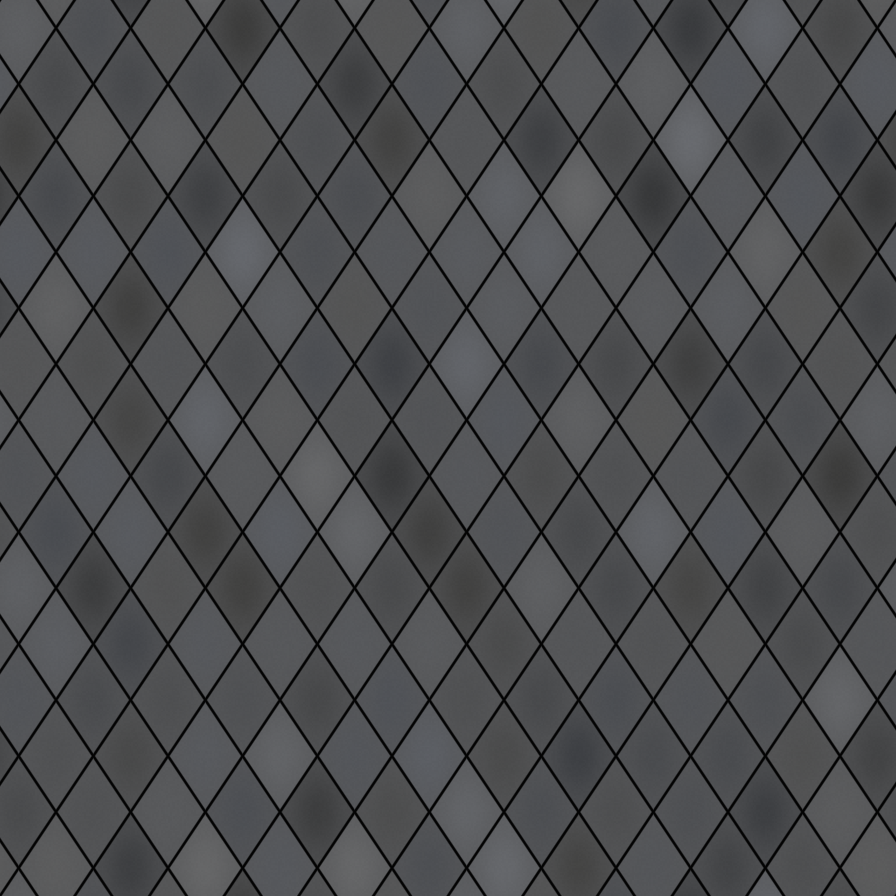
Write a three.js fragment shader that draws this pattern.

```glsl
varying vec2 vUv;

const vec2 REPEATS = vec2(12.0, 8.0);      // diamonds across and down
const float LINE_HALF_WIDTH = 0.00150;
const float LINE_SOFTNESS = 0.0010;
const vec3 LINE_COLOR = vec3(0.012);
const vec3 DARK_SLATE = vec3(0.215, 0.218, 0.222);
const vec3 LIGHT_SLATE = vec3(0.425, 0.432, 0.446);
const vec3 RIM_COLOR = vec3(0.335, 0.338, 0.345);
const vec3 WARM_SHIFT = vec3(0.006, 0.001, -0.009);
const float RIM_BLEND = 0.50;              // how far the rim fades to RIM_COLOR
const float GRAIN_CELLS = 512.0;
const float GRAIN_AMOUNT = 0.010;

float hash(vec2 p) {
  vec3 q = fract(vec3(p.xyx) * 0.1031);
  q += dot(q, q.yzx + 33.33);
  return fract((q.x + q.y) * q.z);
}

// Diagonal coordinates: integer values lie on the diamond outlines.
vec2 diagonals(vec2 uv) {
  vec2 g = uv * REPEATS;
  return vec2(g.x + g.y + 0.5, g.x - g.y);
}

// Cell number that is the same on opposite edges of the tile.
vec2 wrappedCell(vec2 cell) {
  vec2 id = vec2(cell.x + cell.y, cell.x - cell.y);
  return mod(id + 0.5, 2.0 * REPEATS) - 0.5;
}

// Distance to the nearest outline, in canvas units.
float outlineDistance(vec2 local) {
  vec2 d = 0.5 - abs(local - 0.5);
  return min(d.x, d.y) / length(REPEATS);
}

vec3 diamondColor(vec2 id, vec2 local) {
  float tone = 0.5 * (hash(id + 3.0) + hash(id + 71.0));
  vec3 core = mix(DARK_SLATE, LIGHT_SLATE, tone);
  core += WARM_SHIFT * (2.0 * hash(id + 137.0) - 1.0);

  // Each tone is strongest in the middle and softens towards the rim.
  float rim = smoothstep(0.05, 0.65, length(local - 0.5));
  return mix(core, RIM_COLOR, RIM_BLEND * rim);
}

void main() {
  vec2 diag = diagonals(vUv);
  vec2 local = fract(diag);
  vec3 color = diamondColor(wrappedCell(floor(diag)), local);

  // Fine surface grain
  vec2 grainCell = mod(floor(vUv * GRAIN_CELLS), GRAIN_CELLS);
  color += GRAIN_AMOUNT * (hash(grainCell + 19.0) - 0.5);

  // Dark outlines
  float face = smoothstep(LINE_HALF_WIDTH - LINE_SOFTNESS,
                          LINE_HALF_WIDTH + LINE_SOFTNESS,
                          outlineDistance(local));
  gl_FragColor = vec4(mix(LINE_COLOR, color, face), 1.0);
}
```
